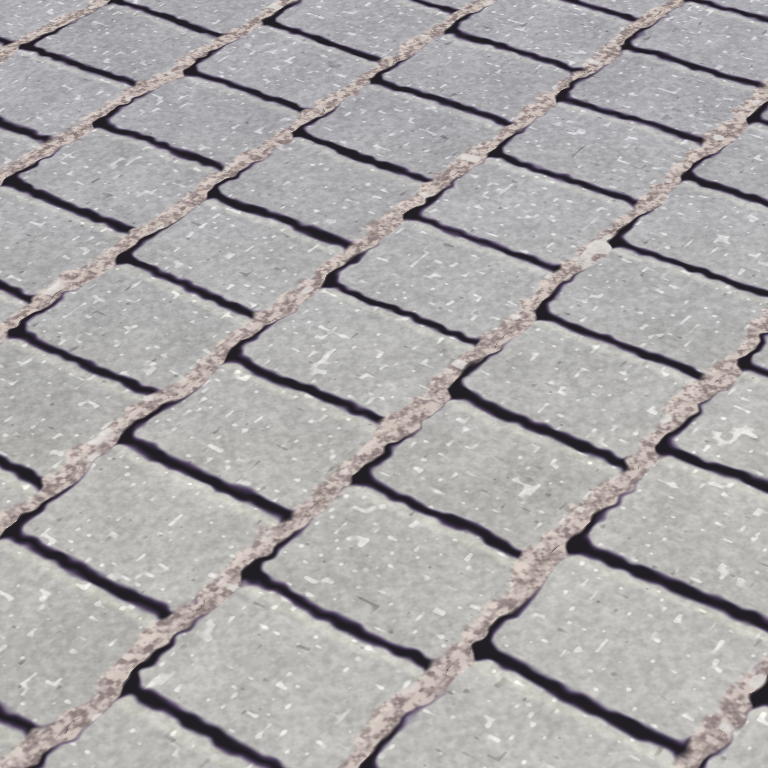
Give the GLSL for this texture, as a Shadertoy shader.

```glsl
const vec3 HORIZON    = vec3(0.0354, 1.0, 1.392);    // plane depth: dot with (x, y, 1)
const vec3 ROW_AXIS   = vec3(5.585, 7.17, -4.947);   // counts rows of stones
const vec3 STONE_AXIS = vec3(-5.137, 11.74, -3.901); // counts stones along a row
const float ROW_SHIFT[7] = float[7](0.67, 0.27, 0.57, 0.0, 0.5, 0.25, 0.7);

const float ASPECT       = 1.42;   // stone width over stone length
const vec2  JOINT_HALF   = vec2(0.062, 0.043);
const float CORNER       = 0.09;
const float EDGE_SOFT    = 0.018;
const float WOBBLE       = 0.045;
const float ROUGHNESS    = 0.035;
const float SAND_SPILL   = 0.078;
const float GRAIN_SCALE  = 26.0;
const float GRAIN_AMOUNT = 0.15;
const float STONE_TONE   = 0.035;

const vec3 STONE_FAR   = vec3(0.665, 0.665, 0.685);
const vec3 STONE_NEAR  = vec3(0.725, 0.722, 0.708);
const vec3 SAND_DARK   = vec3(0.58, 0.52, 0.51);
const vec3 SAND_LIGHT  = vec3(0.87, 0.82, 0.79);
const vec3 CHIP        = vec3(0.93, 0.92, 0.90);
const vec3 SHADOW      = vec3(0.13, 0.12, 0.14);
const vec3 SHADOW_EDGE = vec3(0.32, 0.26, 0.39);
const vec3 RIM_LIGHT   = vec3(0.07, 0.07, 0.05);

float hash(vec2 p) {
    vec3 h = fract(p.xyx * 0.1031);
    h += dot(h, h.yzx + 33.33);
    return fract((h.x + h.y) * h.z);
}

float noise(vec2 p) {
    vec2 i = floor(p), f = fract(p);
    f = f * f * (3.0 - 2.0 * f);
    return mix(mix(hash(i), hash(i + vec2(1, 0)), f.x),
               mix(hash(i + vec2(0, 1)), hash(i + vec2(1, 1)), f.x), f.y);
}

float roundedBox(vec2 p, vec2 halfSize, float radius) {
    vec2 e = abs(p) - halfSize + radius;
    return length(max(e, 0.0)) + min(max(e.x, e.y), 0.0) - radius;
}

void mainImage(out vec4 fragColor, in vec2 fragCoord) {
    // Project the canvas onto the ground, with y running towards the viewer
    vec2 uv = fragCoord / iResolution.xy;
    vec3 p = vec3(uv.x, 1.0 - uv.y, 1.0);
    vec2 ground = vec2(dot(ROW_AXIS, p), dot(STONE_AXIS, p)) / dot(HORIZON, p);
    float soft = max(EDGE_SOFT, length(fwidth(ground)));
    vec2 surface = ground * vec2(ASPECT, 1.0) + 40.0;

    // Uneven joints
    vec2 slow = vec2(noise(surface * 2.6), noise(surface * 2.6 + 71.0)) - 0.5;
    vec2 fast = vec2(noise(surface * 13.0), noise(surface * 13.0 + 37.0)) - 0.5;
    vec2 bent = ground + slow * WOBBLE + fast * ROUGHNESS;

    // Staggered stone cells
    float row = floor(bent.x);
    float along = bent.y - ROW_SHIFT[(int(row) + 10) % 7];
    vec2 id = vec2(row, floor(along)) + 50.0;
    vec2 q = (vec2(bent.x - row, fract(along)) - 0.5) * vec2(ASPECT, 1.0);
    vec2 halfSize = vec2(0.5 * ASPECT, 0.5) - JOINT_HALF;
    halfSize -= 0.014 * (vec2(hash(id), hash(id + 17.0)) - 0.5);
    float d = roundedBox(q, halfSize, CORNER);

    // Stone face with grain, pale specks and a lit upper rim
    float grain = noise(surface * GRAIN_SCALE) * 0.6
                + noise(surface * GRAIN_SCALE * 2.1 + 9.0) * 0.4;
    vec3 color = mix(STONE_FAR, STONE_NEAR, smoothstep(0.0, 0.7, p.y));
    color += (hash(id + 5.0) - 0.5) * STONE_TONE;
    color += (noise(surface * 3.5) - 0.5) * 0.05 + (grain - 0.5) * GRAIN_AMOUNT;
    color += 0.16 * smoothstep(0.78, 0.95, noise(surface * 21.0 + 13.0));
    color -= 0.14 * smoothstep(0.90, 1.0, noise(surface * 17.0 + 57.0));
    color += RIM_LIGHT * (1.0 - smoothstep(0.0, 0.06, abs(q.y + halfSize.y - 0.05)));

    // Shaded gaps with a violet fringe
    float gap = smoothstep(-soft, soft, d);
    float core = smoothstep(-0.005, 0.035, d + 0.02 * (noise(surface * 9.0) - 0.5));
    color = mix(color, mix(SHADOW_EDGE, SHADOW, core), gap);

    // Sand in the long joints, leaving a shaded sliver by the lower corners
    float across = fract(bent.x + 0.5) - 0.5;
    float shade = max(smoothstep(-0.25, 0.35, q.y), 1.0 - smoothstep(-0.5, -0.4, q.y));
    float rough = noise(surface * 11.0 + 23.0) - 0.5;
    float patchy = noise(surface * 2.2 + 31.0) - 0.5;
    float right = mix(0.048, 0.004, shade) + 0.012 * rough;
    float left = -SAND_SPILL - 0.05 * rough - 0.04 * patchy;
    float sand = smoothstep(left - soft, left + soft, across)
               * (1.0 - smoothstep(right - 0.6 * soft, right + 0.6 * soft, across));
    vec3 sandColor = mix(SAND_DARK, SAND_LIGHT, smoothstep(0.15, 0.75, grain));
    float chip = smoothstep(0.84, 0.92, noise(surface * 8.0 + 83.0));
    sandColor = mix(sandColor, CHIP, chip * 0.8);
    color = mix(color, sandColor, sand * 0.92);

    fragColor = vec4(clamp(color, 0.0, 1.0), 1.0);
}
```
